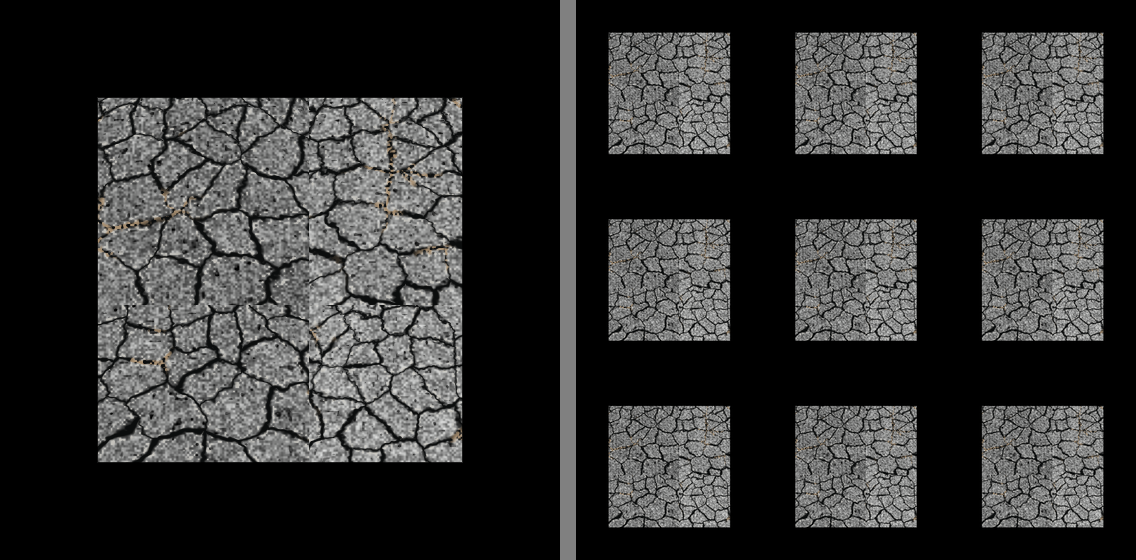
Left, the tile; right, the same tile 3 across and 3 down.
Write a Shadertoy shader that draws this texture.

```glsl
const vec2 LOW = vec2(0.1745), HIGH = vec2(0.8255);   // paved square
const vec2 SPLIT = vec2(0.552, 0.4557);               // where the four panels meet
// Per panel: lower left, lower right, upper left, upper right
const vec4 NEAR_SIZE = vec4(0.088, 0.066, 0.102, 0.082);
const vec4 FAR_SIZE = vec4(0.060, 0.047, 0.050, 0.046);
const vec4 BRIGHTNESS = vec4(0.50, 0.59, 0.48, 0.55);
const float CELL_ASPECT = 0.86;
const float JITTER = 0.86;
const float THIN_CRACK = 0.012, WIDE_CRACK = 0.052;
const float CRACK_SOFTNESS = 0.025;
const float GRAIN_CONTRAST = 0.62;
const float FINE_GRAIN = 256.0, COARSE_GRAIN = 13.0;
const vec3 STONE_TINT = vec3(0.995, 1.0, 0.995);
const vec3 CRACK_COLOR = vec3(0.045, 0.05, 0.05);
const vec3 DEBRIS_COLOR = vec3(0.66, 0.56, 0.44);
const vec3 GRIT_COLOR = vec3(0.80, 0.79, 0.76);

float hash(vec2 p) {
    return fract(sin(dot(p, vec2(127.1, 311.7))) * 43758.55);
}

vec2 hash2(vec2 p) {
    return vec2(hash(p), hash(p + 57.3));
}

float noise(vec2 p) {
    vec2 i = floor(p), f = fract(p);
    f = f * f * (3.0 - 2.0 * f);
    return mix(mix(hash(i), hash(i + vec2(1, 0)), f.x),
               mix(hash(i + vec2(0, 1)), hash(i + vec2(1, 1)), f.x), f.y);
}

vec2 cellPoint(vec2 cell) {
    return cell + 0.5 + JITTER * (hash2(cell) - 0.5);
}

// Signed distance to the nearest crack, negative inside; each crack has its own width
float crackDistance(vec2 p) {
    vec2 base = floor(p), home = base, homePoint = p;
    float nearest = 1e3;
    for (int y = -1; y <= 1; y++)
    for (int x = -1; x <= 1; x++) {
        vec2 cell = base + vec2(x, y);
        vec2 point = cellPoint(cell);
        float d = distance(point, p);
        if (d < nearest) { nearest = d; home = cell; homePoint = point; }
    }
    float gap = 1e3;
    for (int y = -2; y <= 2; y++)
    for (int x = -2; x <= 2; x++) {
        if (x == 0 && y == 0) continue;
        vec2 cell = home + vec2(x, y);
        vec2 point = cellPoint(cell);
        float width = mix(THIN_CRACK, WIDE_CRACK, hash(home + cell + 0.5));
        float d = dot(0.5 * (point + homePoint) - p, normalize(point - homePoint));
        gap = min(gap, d - width);
    }
    return gap;
}

float boxMask(vec2 p, float pixel) {
    vec2 inside = min(p - LOW, HIGH - p);
    return smoothstep(-0.5 * pixel, 0.5 * pixel, min(inside.x, inside.y));
}

void mainImage(out vec4 fragColor, in vec2 fragCoord) {
    vec2 uv = fragCoord / iResolution.xy;
    float pixel = 1.0 / iResolution.y;

    // Panel and its perspective: cells shrink towards the top
    vec2 side = step(SPLIT, uv);
    int panel = int(side.x + 2.0 * side.y);
    vec2 low = mix(LOW, SPLIT, side), high = mix(SPLIT, HIGH, side);
    float nearSize = NEAR_SIZE[panel], farSize = FAR_SIZE[panel];
    float height = clamp((uv.y - low.y) / (high.y - low.y), 0.0, 1.0);
    float size = mix(nearSize, farSize, height);
    float slope = (nearSize - farSize) / (high.y - low.y);
    vec2 ground = vec2(CELL_ASPECT * (uv.x - 0.5 * (low.x + high.x)) / size, -log(size) / slope);
    ground += 37.0 * float(panel);

    // Ragged cracks
    vec2 bend = vec2(noise(ground * 3.0), noise(ground * 3.0 + 19.0)) - 0.5;
    vec2 chips = vec2(noise(ground * 14.0), noise(ground * 14.0 + 43.0)) - 0.5;
    float gap = crackDistance(ground + 0.22 * bend + 0.07 * chips);
    float soft = pixel / size;
    float crack = 1.0 - smoothstep(-soft, soft + CRACK_SOFTNESS, gap);

    // Speckled stone
    float fine = noise(uv * FINE_GRAIN);
    float coarse = noise(ground * COARSE_GRAIN);
    float grain = 0.65 * fine + 0.35 * coarse;
    float patches = noise(ground * 1.3 + 7.0) - 0.5;
    float value = BRIGHTNESS[panel] + GRAIN_CONTRAST * (grain - 0.5) + 0.08 * patches;
    value -= 0.3 * smoothstep(0.78, 0.95, noise(ground * 9.0 + 71.0));
    vec3 color = STONE_TINT * value;

    // Pale grit along the rims, sandy debris in a few cracks
    float rim = 1.0 - smoothstep(0.02, 0.12, abs(gap - 0.04));
    color = mix(color, GRIT_COLOR, 0.8 * rim * smoothstep(0.6, 0.85, fine));
    float sandy = smoothstep(0.72, 0.86, noise(ground * 0.9 + 11.0)) * smoothstep(0.35, 0.6, grain);
    color = mix(color, mix(CRACK_COLOR, DEBRIS_COLOR, sandy), crack);

    fragColor = vec4(clamp(color, 0.0, 1.0) * boxMask(uv, pixel), 1.0);
}
```
